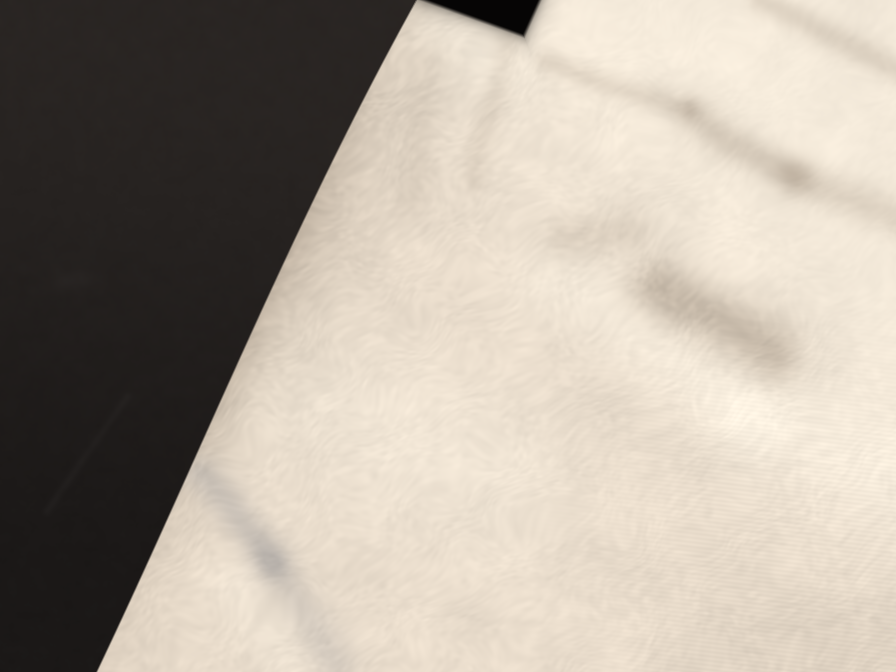
Give the GLSL for this texture, as a Shadertoy shader.

```glsl
const vec3 CLOTH = vec3(0.910, 0.860, 0.795);
const vec3 CLOTH_LIGHT = vec3(0.975, 0.937, 0.875);
const vec3 CLOTH_SHADE = vec3(0.690, 0.635, 0.570);
const vec3 COOL_SHADE = vec3(0.720, 0.695, 0.670);
const vec3 BOARD_TOP = vec3(0.162, 0.145, 0.136);
const vec3 BOARD_LOW = vec3(0.105, 0.094, 0.090);
const vec3 CLIP_BLACK = vec3(0.025, 0.020, 0.018);
const float NAP_SCALE = 70.0;
const float NAP_STRENGTH = 0.085;
const float MOTTLE_STRENGTH = 0.075;
const float WEAVE_PITCH = 150.0;
const float WEAVE_STRENGTH = 0.012;

float hash(vec2 p) {
    vec3 q = fract(vec3(p.xyx) * 0.1031);
    q += dot(q, q.yzx + 33.33);
    return fract((q.x + q.y) * q.z);
}

float noise(vec2 p) {
    vec2 i = floor(p), f = fract(p);
    f = f * f * (3.0 - 2.0 * f);
    return mix(mix(hash(i), hash(i + vec2(1, 0)), f.x),
               mix(hash(i + vec2(0, 1)), hash(i + vec2(1, 1)), f.x), f.y);
}

float fbm(vec2 p) {
    float sum = 0.0, amp = 0.5;
    for (int i = 0; i < 4; i++) {
        sum += amp * noise(p);
        p = mat2(1.6, 1.2, -1.2, 1.6) * p + 17.3;
        amp *= 0.5;
    }
    return sum;
}

// Soft ridge around a segment
float fold(vec2 p, vec2 a, vec2 b, float width) {
    vec2 ab = b - a;
    float t = clamp(dot(p - a, ab) / dot(ab, ab), 0.0, 1.0);
    float d = length(p - a - ab * t) / width;
    return exp(-d * d);
}

// Short curved fibres: stretched noise along a wandering direction
float nap(vec2 p) {
    vec2 bend = vec2(noise(p * 16.0), noise(p * 16.0 + 41.0)) - 0.5;
    vec2 q = mat2(0.86, -0.5, 0.5, 0.86) * p + bend * 0.045;
    float fibres = noise(q * vec2(1.0, 2.1) * NAP_SCALE);
    float fine = noise(q * vec2(1.5, 2.6) * NAP_SCALE + 9.0);
    return 0.55 * fibres + 0.45 * fine - 0.5;
}

float boardEdge(float y) {
    return 0.144 + 0.476 * y - 0.08 * y * y * (1.0 - y);
}

vec3 clothColor(vec2 p, float inset) {
    vec2 w = p + 0.035 * (vec2(fbm(p * 7.0), fbm(p * 7.0 + 23.0)) - 0.47);

    // Broad light, strongest at the upper right
    float light = 0.85 * smoothstep(1.15, 2.05, p.x + p.y);
    light += 0.45 * fold(w, vec2(0.82, 0.58), vec2(1.12, 0.38), 0.055);
    light += 0.35 * fold(w, vec2(1.12, 0.38), vec2(1.36, 0.28), 0.07);
    light += 0.45 * fold(w, vec2(0.42, 0.42), vec2(0.72, 0.30), 0.13);
    light += 0.35 * fold(w, vec2(0.66, 0.96), vec2(0.74, 0.90), 0.05);
    light += 0.40 * fold(w, vec2(0.36, 0.12), vec2(0.42, 0.03), 0.05);
    vec3 col = mix(CLOTH, CLOTH_LIGHT, clamp(light, 0.0, 1.0));

    // Creases and hollows
    float shade = 0.62 * fold(w, vec2(0.98, 0.575), vec2(1.15, 0.475), 0.042);
    shade += 0.28 * fold(w, vec2(0.84, 0.64), vec2(0.93, 0.66), 0.035);
    shade += 0.30 * fold(w, vec2(0.81, 0.91), vec2(1.02, 0.84), 0.018);
    shade += 0.42 * fold(w, vec2(1.03, 0.83), vec2(1.19, 0.735), 0.027);
    shade += 0.36 * fold(w, vec2(1.19, 0.735), vec2(1.36, 0.66), 0.030);
    shade += 0.34 * fold(w, vec2(1.13, 0.99), vec2(1.35, 0.895), 0.020);
    shade += 0.22 * fold(w, vec2(0.76, 0.94), vec2(0.71, 0.73), 0.020);
    shade += 0.14 * fold(w, vec2(0.64, 0.90), vec2(0.61, 0.70), 0.030);
    shade += 0.16 * smoothstep(0.30, 0.0, p.y) * smoothstep(0.8, 1.33, p.x);

    // The sheet turns away beside the board
    float turn = exp(-inset / 0.055);
    shade += turn * (0.28 + 0.42 * smoothstep(0.2, 0.5, p.y) * smoothstep(1.0, 0.65, p.y));
    col = mix(col, CLOTH_SHADE, clamp(shade, 0.0, 0.9));

    float cool = 0.65 * fold(w, vec2(0.31, 0.29), vec2(0.41, 0.16), 0.026);
    cool += 0.45 * fold(w, vec2(0.41, 0.16), vec2(0.50, 0.02), 0.034);
    col = mix(col, COOL_SHADE, clamp(cool, 0.0, 1.0));

    // Mottling, nap and faint woven rows
    float calm = 1.0 - 0.6 * smoothstep(1.5, 2.0, p.x + p.y);
    float detail = MOTTLE_STRENGTH * (fbm(p * 13.0) - 0.47);
    detail += NAP_STRENGTH * calm * nap(p) * (0.7 + 0.8 * shade);
    float rows = cos(6.2832 * WEAVE_PITCH * (p.y + 0.12 * p.x));
    detail += WEAVE_STRENGTH * rows * smoothstep(0.75, 1.1, p.x) * smoothstep(0.6, 0.25, p.y);
    return col * (1.0 + detail);
}

vec3 boardColor(vec2 p) {
    vec3 col = mix(BOARD_LOW, BOARD_TOP, smoothstep(0.1, 1.0, p.y + 0.15 * p.x));
    col += 0.018 * fold(p, vec2(0.07, 0.24), vec2(0.19, 0.41), 0.006);
    col += 0.015 * fold(p, vec2(0.09, 0.58), vec2(0.12, 0.585), 0.015);
    return col + 0.012 * (fbm(p * 60.0) - 0.47);
}

void mainImage(out vec4 fragColor, in vec2 fragCoord) {
    vec2 p = fragCoord / iResolution.y;
    float soft = 1.3 / iResolution.y;

    float inset = (p.x - boardEdge(p.y)) * 0.9;
    vec3 col = mix(boardColor(p), clothColor(p, max(inset, 0.0)), smoothstep(-soft, soft, inset));

    // Black clip with its contact shadow
    float under = 0.945 - 0.36 * (p.x - 0.78) - p.y;
    float side = (p.x - 0.78) - 0.45 * (p.y - 0.945);
    float clip = max(max(under, side), 0.62 - p.x);
    col *= 1.0 - 0.35 * exp(-max(clip, 0.0) / 0.010) * step(0.0, inset);
    col = mix(col, CLIP_BLACK, smoothstep(0.003, -0.003 - soft, clip));
    fragColor = vec4(col, 1.0);
}
```
